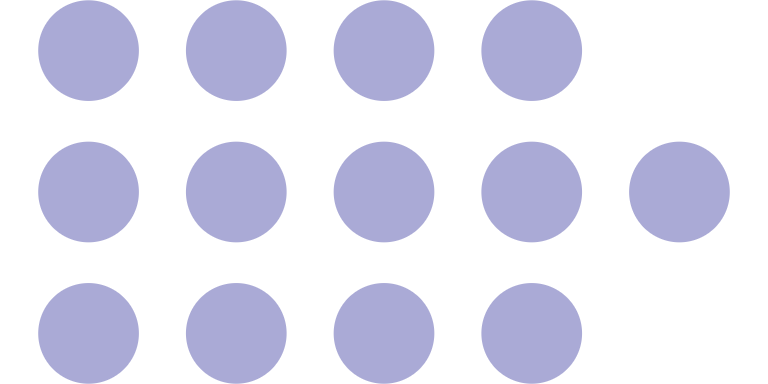
Give the GLSL for this pattern, as a Shadertoy shader.

```glsl
const vec3 BACKGROUND = vec3(1.0);
const vec3 DOT_COLOR = vec3(0.667, 0.667, 0.839);
const vec2 SPACING = vec2(0.3847, 0.3682);  // in canvas heights
const float RADIUS = 0.1311;
const vec2 GRID_EXTENT = vec2(2.0, 1.0);    // cells on each side of the centre

// The last column keeps only its middle dot
bool isDotPresent(vec2 cell) {
    bool insideGrid = all(lessThanEqual(abs(cell), GRID_EXTENT));
    bool missingCorner = cell.x > GRID_EXTENT.x - 0.5 && abs(cell.y) > 0.5;
    return insideGrid && !missingCorner;
}

float circleDistance(vec2 p, float radius) {
    return length(p) - radius;
}

void mainImage(out vec4 fragColor, in vec2 fragCoord) {
    // Centred coordinates, one unit per canvas height
    vec2 p = (fragCoord - 0.5 * iResolution.xy) / iResolution.y;
    float pixel = 1.0 / iResolution.y;

    // Repeat one dot over the grid
    vec2 cell = floor(p / SPACING + 0.5);
    float dist = circleDistance(p - cell * SPACING, RADIUS);

    // Antialiased fill
    float coverage = clamp(0.5 - dist / pixel, 0.0, 1.0);
    if (!isDotPresent(cell)) coverage = 0.0;

    fragColor = vec4(mix(BACKGROUND, DOT_COLOR, coverage), 1.0);
}
```
